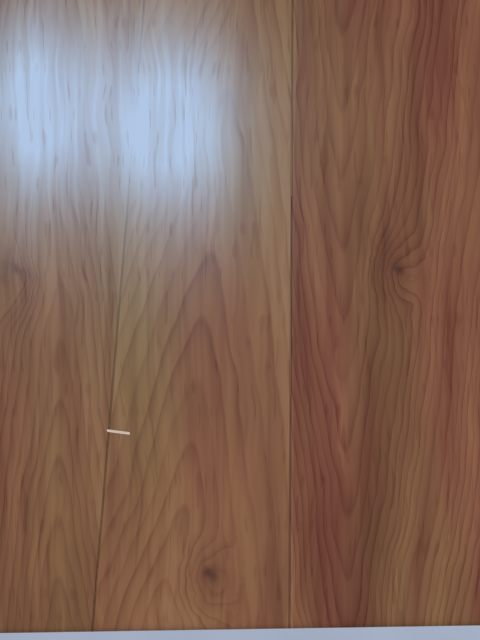
Give the GLSL for this texture, as a Shadertoy shader.

```glsl
// Varnished wooden planks with arched grain, knots and a bluish window glare.
// Each plank bends a height field into arches; its contours become the rings,
// with stretched noise for the fibres and soft ellipses for the reflection.

float hash(vec2 p) {
    return fract(sin(dot(p, vec2(127.1, 311.7))) * 43758.5453);
}

float noise(vec2 p) {
    vec2 i = floor(p), f = fract(p);
    f = f * f * (3.0 - 2.0 * f);
    return mix(mix(hash(i), hash(i + vec2(1, 0)), f.x),
               mix(hash(i + vec2(0, 1)), hash(i + vec2(1, 1)), f.x), f.y);
}

float fbm(vec2 p) {
    float sum = 0.0, amp = 0.5;
    for (int i = 0; i < 4; i++) {
        sum += amp * noise(p);
        p = p * 2.03 + 17.3;
        amp *= 0.5;
    }
    return sum;
}

// Brown ramp from dark heartwood to pale sapwood
vec3 woodColor(float t) {
    vec3 dark = vec3(0.41, 0.265, 0.205);
    vec3 middle = vec3(0.525, 0.38, 0.275);
    vec3 pale = vec3(0.60, 0.48, 0.385);
    t = clamp(t, -0.25, 1.0);
    return t < 0.5 ? mix(dark, middle, t * 2.0) : mix(middle, pale, t * 2.0 - 1.0);
}

// Soft elliptical spot
float spot(vec2 p, vec2 center, vec2 radius) {
    vec2 d = (p - center) / radius;
    return exp(-dot(d, d));
}

void mainImage(out vec4 fragColor, in vec2 fragCoord) {
    vec2 p = fragCoord / iResolution.y;
    float px = 1.0 / iResolution.y;

    // Planks: signed distances to the two seams
    float leftSeam = p.x - 0.143 - 0.083 * p.y;
    float rightSeam = p.x - 0.452 - 0.005 * p.y;
    float plank = step(0.0, leftSeam) + step(0.0, rightSeam);

    // Slow sideways wander of the grain
    vec2 q = p;
    q.x += 0.035 * (fbm(vec2(p.x * 9.0, p.y * 4.0) + plank * 31.0) - 0.47);
    q.x += 0.005 * (noise(vec2(p.x * 40.0, p.y * 17.0)) - 0.5);

    // Arches point up on the left planks and down on the right one
    float axis = 0.09, steep = 8.0, rise = 1.0, tone = 0.46;
    if (plank == 1.0) { axis = 0.26 + 0.12 * q.y; steep = 4.6; tone = 0.49; }
    if (plank == 2.0) { axis = 0.54; rise = -1.0; tone = 0.27; }
    float dx = q.x - axis;
    float field = steep * sqrt(dx * dx + 0.0004) + rise * q.y;

    // Knots pull the rings around them
    float knots = 0.0, cores = 0.0;
    for (int i = 0; i < 3; i++) {
        float k = float(i);
        vec2 center = vec2(0.02 + 0.3 * k, 0.57 - 0.48 * mod(k, 2.0));
        vec2 rough = p + 0.03 * vec2(fbm(p * 25.0 + k) - 0.5, fbm(p * 22.0 + 9.0 + k) - 0.5);
        knots += spot(rough, center, vec2(0.035, 0.055));
        cores += spot(rough, center + vec2(0.004, 0.01), vec2(0.009, 0.011));
    }
    field += 0.35 * knots;

    // Growth rings: broad bands and late-wood edges of varying strength
    float rings = field * 10.0 + 1.5 * noise(vec2(field * 3.0, plank));
    float saw = fract(rings);
    float edge = saw * saw * saw * smoothstep(1.0, 0.82, saw);
    float strength = 0.15 + 0.85 * noise(vec2(floor(rings) * 3.7, plank * 5.0 + p.y * 2.0));
    float bands = noise(vec2(field * 5.0, plank * 7.0)) - 0.5;

    // Fibres along the boards, and short dark pores
    float fibres = noise(vec2(q.x * 75.0, p.y * 2.5)) - 0.5;
    float fine = noise(vec2(q.x * 210.0, p.y * 9.0)) - 0.5;
    float pores = smoothstep(0.72, 0.95, noise(vec2(q.x * 230.0, p.y * 28.0)));
    float clouds = fbm(p * vec2(7.0, 3.0) + plank * 11.0) - 0.47;

    tone += 0.34 * bands - 0.50 * edge * strength + 0.24 * fibres + 0.17 * fine;
    tone += 0.55 * clouds - 0.13 * pores - 0.22 * knots;
    vec3 col = woodColor(tone);

    // Reddish and golden drifts, dark knot hearts
    float hue = fbm(p * vec2(10.0, 2.5) + 40.0) - 0.47 + (plank == 2.0 ? 0.12 : -0.06);
    col += hue * vec3(0.05, -0.05, 0.01);
    col = mix(col, vec3(0.27, 0.17, 0.16), 0.65 * min(cores, 1.0));

    // Seams: a thin dark line with a faint pale lip
    float seam = 1.0 - smoothstep(0.0007, 0.0007 + 1.5 * px, min(abs(leftSeam), abs(rightSeam)));
    float lip = 1.0 - smoothstep(0.001, 0.004, abs(rightSeam - 0.003));
    col += 0.025 * lip;
    col *= 1.0 - 0.22 * seam;

    // Window glare on the varnish, broken up by the grain
    vec2 g = p + 0.03 * (fbm(p * 8.0) - 0.5);
    float glare = spot(g, vec2(0.05, 0.83), vec2(0.12, 0.17))
                + spot(g, vec2(0.27, 0.80), vec2(0.11, 0.17));
    float halo = spot(p, vec2(0.16, 0.80), vec2(0.32, 0.36));
    float shine = min(0.84 * glare + 0.17 * halo, 0.92);
    shine *= 1.0 + 0.16 * fine + 0.10 * fibres - 0.12 * pores;
    col = mix(col, vec3(0.70, 0.80, 0.93), clamp(shine, 0.0, 0.95));

    // Small pale scratch
    vec2 s = p - vec2(0.185, 0.325);
    s.y += 0.13 * s.x;
    float scratch = length(vec2(max(abs(s.x) - 0.016, 0.0), s.y));
    col = mix(col, vec3(0.78, 0.72, 0.68), 1.0 - smoothstep(0.001, 0.001 + 1.5 * px, scratch));

    // Pale skirting along the lower edge with its contact shadow
    float skirting = p.y - 0.011 - 0.016 * p.x;
    col *= 1.0 - 0.25 * exp(-max(skirting, 0.0) * 250.0);
    vec3 paint = vec3(0.63, 0.67, 0.75) + 0.03 * noise(p * 20.0);
    col = mix(paint, col, smoothstep(-px, px, skirting));

    fragColor = vec4(col, 1.0);
}
```
